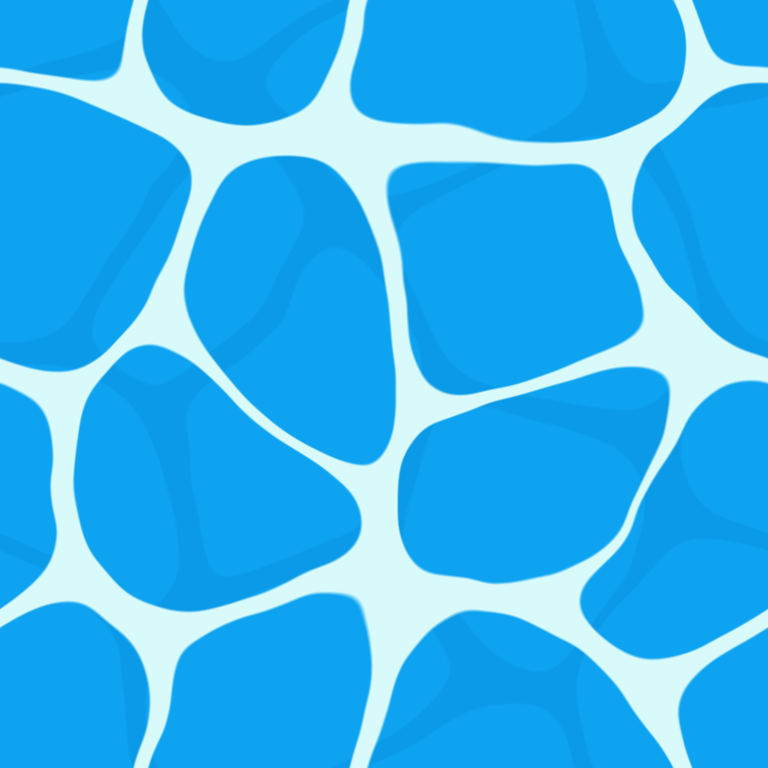
A Shadertoy shader for this texture:

```glsl
// Integer hash of a wrapped lattice cell, two values in 0..1
vec2 hash2(vec2 cell, float period, uint seed) {
    uvec3 v = uvec3(uvec2(floor(mod(cell + 0.5, period))), seed);
    v = v * 1664525u + 1013904223u;
    v.x += v.y * v.z; v.y += v.z * v.x; v.z += v.x * v.y;
    v ^= v >> 16u;
    v.x += v.y * v.z; v.y += v.z * v.x; v.z += v.x * v.y;
    return vec2(v.xy & 65535u) / 65535.0;
}

// Tiling value noise, two channels in -1..1
vec2 noise2(vec2 uv, float period, uint seed) {
    vec2 p = uv * period, i = floor(p), f = fract(p);
    f = f * f * f * (f * (f * 6.0 - 15.0) + 10.0);
    vec2 low = mix(hash2(i, period, seed), hash2(i + vec2(1, 0), period, seed), f.x);
    vec2 high = mix(hash2(i + vec2(0, 1), period, seed), hash2(i + vec2(1, 1), period, seed), f.x);
    return mix(low, high, f.y) * 2.0 - 1.0;
}

vec2 sitePosition(vec2 cell, float period, uint seed) {
    return cell + 0.07 + 0.86 * hash2(cell, period, seed);
}

// Distance to the cell borders; the smooth minimum rounds the corners
float cellBorder(vec2 uv, float period, uint seed, float sharpness) {
    vec2 p = uv * period, base = floor(p), home = base, nearest = vec2(9.0);
    for (int y = -2; y <= 2; y++)
    for (int x = -2; x <= 2; x++) {
        vec2 cell = base + vec2(x, y);
        vec2 toSite = sitePosition(cell, period, seed) - p;
        if (dot(toSite, toSite) < dot(nearest, nearest)) {
            nearest = toSite;
            home = cell;
        }
    }
    float sum = 0.0;
    for (int y = -2; y <= 2; y++)
    for (int x = -2; x <= 2; x++) {
        if (x == 0 && y == 0) continue;
        vec2 toSite = sitePosition(home + vec2(x, y), period, seed) - p;
        float edge = dot(0.5 * (nearest + toSite), normalize(toSite - nearest));
        sum += exp(-sharpness * edge);
    }
    return -log(sum) / sharpness;
}

// Coverage of a web of strands with hand-drawn bends and varying width
float web(vec2 uv, uint seed, float halfWidth, float variation, float sharpness) {
    vec2 bent = uv + 0.031 * noise2(uv, 5.0, seed + 10u)
                   + 0.0035 * noise2(uv, 17.0, seed + 20u);
    float width = halfWidth + variation * noise2(uv, 4.0, seed + 30u).x;
    float blur = 3.0 * max(0.002, 1.0 / iResolution.y);
    float border = cellBorder(bent, 3.0, seed, sharpness);
    return 1.0 - smoothstep(-blur, blur, border - width);
}

void mainImage(out vec4 fragColor, in vec2 fragCoord) {
    vec2 uv = fragCoord / iResolution.xy;
    vec3 water = vec3(0.052, 0.640, 0.945);
    vec3 shadow = vec3(0.045, 0.605, 0.905);
    vec3 foam = vec3(0.850, 0.980, 0.980);

    // Faint deep web under the bright surface web, whose strands cross the tile borders steeply
    float deepWeb = web(uv + vec2(0.17, 0.11), 12u, 0.034, 0.020, 15.0);
    float surfaceWeb = web(uv + vec2(0.17, 0.88), 3u, 0.019, 0.011, 11.0);
    vec3 color = mix(water, shadow, deepWeb);
    color = mix(color, foam, surfaceWeb);
    fragColor = vec4(color, 1.0);
}
```
